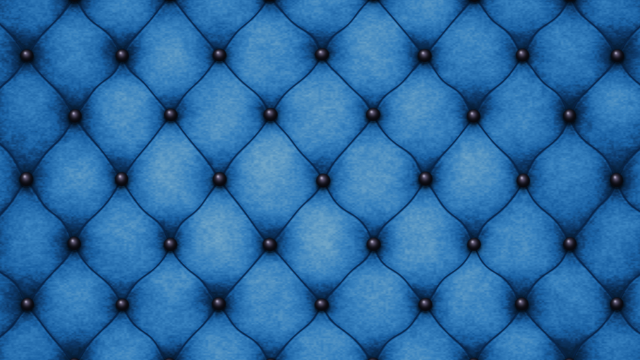
Reproduce this texture procedurally as a Shadertoy shader.

```glsl
float hash(vec2 p) {
    vec3 q = fract(p.xyx * vec3(0.1031, 0.1030, 0.0973));
    q += dot(q, q.yzx + 33.33);
    return fract((q.x + q.y) * q.z);
}

float noise(vec2 p) {
    vec2 i = floor(p), f = fract(p);
    f = f * f * (3.0 - 2.0 * f);
    return mix(mix(hash(i), hash(i + vec2(1, 0)), f.x),
               mix(hash(i + vec2(0, 1)), hash(i + 1.0), f.x), f.y);
}

float fbm(vec2 p) {
    float sum = 0.0, amp = 0.5;
    for (int i = 0; i < 4; i++) {
        sum += amp * noise(p);
        p = mat2(1.6, 1.2, -1.2, 1.6) * p + 7.3;
        amp *= 0.5;
    }
    return sum;
}

// Leather ramp from deep shade to pale sheen
vec3 leatherColor(float tone) {
    vec3 deep = vec3(0.05, 0.22, 0.41), blue = vec3(0.10, 0.38, 0.64);
    vec3 mid = vec3(0.21, 0.50, 0.74), pale = vec3(0.38, 0.61, 0.77);
    vec3 c = mix(deep * 0.6, deep, clamp(tone * 3.0 + 1.0, 0.0, 1.0));
    c = mix(c, blue, clamp(tone * 3.0, 0.0, 1.0));
    c = mix(c, mid, clamp(tone * 3.0 - 1.0, 0.0, 1.0));
    return mix(c, pale, clamp(tone * 3.0 - 2.0, 0.0, 1.3));
}

void mainImage(out vec4 fragColor, in vec2 fragCoord) {
    float px = 1.0 / iResolution.y;
    vec2 p = (fragCoord - 0.5 * iResolution.xy) * px - vec2(0.006, 0.001);

    // Uneven tufting grid; buttons sit at integer diamond coordinates
    vec2 halfCell = vec2(0.1375, 0.173);
    vec2 g = p - vec2(0.010, 0.006) * sin(p * vec2(4.5, 9.0));
    g += 0.006 * (vec2(noise(p * 7.0), noise(p * 7.0 + 40.0)) - 0.5);
    g /= halfCell;
    vec2 diamond = 0.5 * vec2(g.x + g.y, g.x - g.y);
    vec2 r = diamond - floor(diamond + 0.5);
    vec2 toButton = vec2(r.x + r.y, r.x - r.y) * halfCell;
    float buttonDist = length(toButton);

    // Gently bent seams between the buttons
    float bend = 0.07 * (noise(diamond * 1.7 + 9.0) - 0.1);
    vec2 bent = diamond + bend * sin(6.2832 * diamond.yx);
    vec2 f = fract(bent);
    vec2 seam = (bent - floor(bent + 0.5)) * 0.215;
    float seamDist = min(abs(seam.x), abs(seam.y));

    // Padded panels, brighter on top, pulled into shade near buttons
    float puff = sqrt(16.0 * f.x * (1.0 - f.x) * f.y * (1.0 - f.y));
    float tone = 0.62 + 0.30 * puff + 0.22 * puff * (f.x - f.y);
    vec2 pull = toButton - vec2(0.0, 0.012);
    float smudge = exp(-dot(pull, pull) / 0.0036);
    tone -= smudge * (0.35 + 0.5 * fbm(p * 16.0));
    vec2 fade = p * vec2(0.75, 0.85);
    tone -= 0.8 * dot(fade, fade);

    // Cloudy patches, wrinkles and fine grain
    tone += 0.45 * (fbm(p * 9.0 + 3.0) - 0.47);
    tone += 0.26 * (fbm(p * vec2(55.0, 85.0)) - 0.47);
    tone += 0.20 * (noise(p * vec2(150.0, 210.0)) - 0.5);

    // Seam fold with a lit lower lip
    vec2 lip = (seam * vec2(-1.0, 1.0) - 0.006) / 0.003;
    tone += 0.15 * max(exp(-lip.x * lip.x), exp(-lip.y * lip.y));
    tone -= 0.28 * exp(-seamDist / 0.008);
    vec3 color = leatherColor(tone);
    float line = 1.0 - smoothstep(0.0016 - px * 0.6, 0.0016 + px * 0.9, seamDist);
    color = mix(color, vec3(0.03, 0.14, 0.29), 0.85 * line);

    // Contact shadow and glossy dark button
    float radius = 0.0185;
    float shadow = length(toButton + vec2(0.0, 0.004)) - radius;
    color *= 1.0 - 0.6 * exp(-max(shadow, 0.0) / 0.006);
    vec2 n = toButton / radius;
    float sheen = exp(-3.5 * dot(n - vec2(-0.1, 0.25), n - vec2(-0.1, 0.25)));
    vec3 button = vec3(0.025, 0.03, 0.055) + vec3(0.34, 0.31, 0.40) * sheen;
    button += 0.35 * exp(-22.0 * dot(n - vec2(-0.25, 0.4), n - vec2(-0.25, 0.4)));
    color = mix(color, button, 1.0 - smoothstep(radius - px, radius + px, buttonDist));

    fragColor = vec4(clamp(color, 0.0, 1.0), 1.0);
}
```
